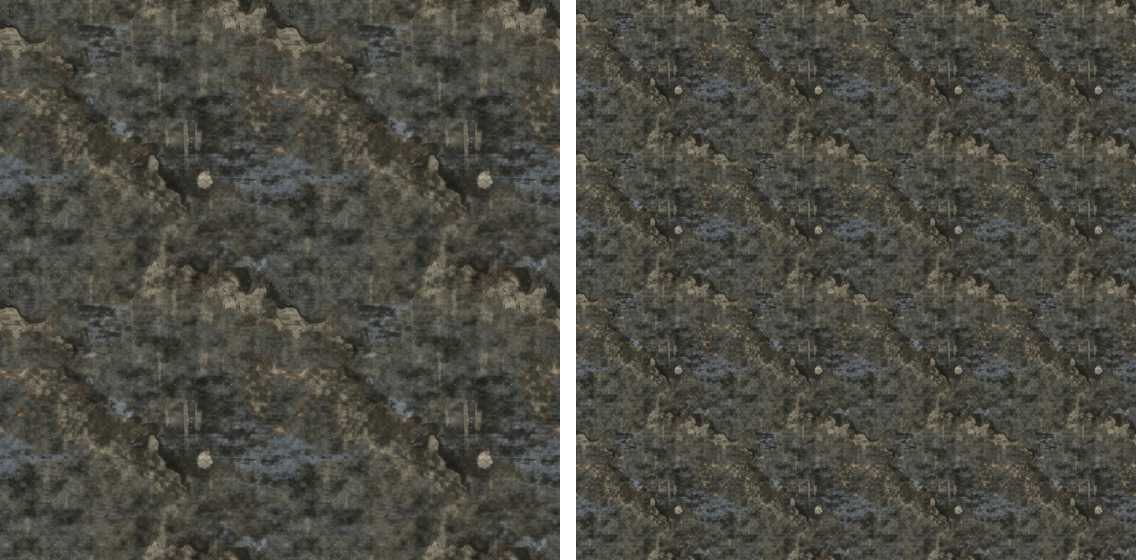
Left, the tile; right, the same tile 2 across and 2 down.
This texture is drawn by a WebGL 1 fragment shader. Its source:

```glsl
precision highp float;
uniform vec2 u_resolution;

#define REPEATS 2.0
#define WARP 0.26
#define GRAIN 0.13
#define SPECK_CELLS 84.0
#define SHADOW vec3(0.175, 0.175, 0.155)
#define STONE vec3(0.315, 0.315, 0.28)
#define UMBER vec3(0.35, 0.33, 0.27)
#define TAN vec3(0.49, 0.465, 0.395)
#define SLATE vec3(0.36, 0.385, 0.405)
#define RUST vec3(0.34, 0.24, 0.16)
#define CREAM vec3(0.70, 0.66, 0.58)

float hash(vec2 c) {
  return fract(sin(dot(c, vec2(127.1, 311.7))) * 43758.5453);
}

// Value noise that wraps over the unit tile
float noise(vec2 p, vec2 cells) {
  p *= cells;
  vec2 i = floor(p), f = fract(p);
  f = f * f * (3.0 - 2.0 * f);
  vec2 salt = cells * 1.7;
  vec2 a = mod(i, cells) + salt, b = mod(i + 1.0, cells) + salt;
  return mix(mix(hash(a), hash(vec2(b.x, a.y)), f.x),
             mix(hash(vec2(a.x, b.y)), hash(b), f.x), f.y);
}

float fbm(vec2 p, vec2 cells) {
  float sum = 0.0, amp = 0.516;
  for (int i = 0; i < 5; i++) {
    sum += amp * noise(p, cells);
    cells *= 2.0;
    amp *= 0.5;
  }
  return sum;
}

// Wrapped ellipse: 1 at the centre, 0 on the rim
float blot(vec2 p, vec2 centre, vec2 radii) {
  return 1.0 - length((fract(p - centre + 0.5) - 0.5) / radii);
}

// Sparse round dots, one at most per cell
float specks(vec2 p, float cells, float salt) {
  vec2 id = floor(p * cells) + salt;
  vec2 offset = 0.35 + 0.3 * vec2(hash(id + 3.1), hash(id + 7.7));
  float d = length(fract(p * cells) - offset);
  return step(0.92, hash(id)) * (1.0 - smoothstep(0.05, 0.34, d));
}

void main() {
  vec2 p = fract(gl_FragCoord.xy / u_resolution * REPEATS);
  vec2 warp = vec2(fbm(p, vec2(5.0)), fbm(p + 0.37, vec2(6.0))) - 0.5;
  vec2 w = p + WARP * warp;
  float cloud = fbm(w, vec2(4.0));
  float detail = fbm(p, vec2(18.0));
  float fine = fbm(p + 0.01 * warp, vec2(52.0));
  float brush = fbm(p, vec2(8.0, 36.0));
  float ragged = fbm(w, vec2(13.0));

  // Charcoal ground with cool brushing and brown washes
  float ground = 0.3 * cloud + 0.2 * detail + 0.2 * fine + 0.3 * brush;
  vec3 color = mix(SHADOW, STONE, smoothstep(0.32, 0.6, ground));
  color = mix(color, SLATE * 0.9, 0.35 * smoothstep(0.45, 0.65, brush));
  float wash = smoothstep(0.46, 0.64, fbm(w + 0.2, vec2(3.0, 4.0)));
  color = mix(color, UMBER, 0.8 * wash * smoothstep(0.2, 0.7, 0.5 * detail + 0.5 * ragged));

  // Vertical drips
  float run = noise(p + vec2(0.06, 0.03) * warp, vec2(54.0, 6.0));
  float wet = smoothstep(0.45, 0.7, noise(w + 0.6, vec2(4.0)));
  color = mix(color, TAN, 0.6 * wet * smoothstep(0.6, 0.78, run) * smoothstep(0.4, 0.58, detail));

  // Two half-drop diagonals of crust, shadow and slate
  float crust = blot(w, vec2(0.97, 0.6), vec2(0.08, 0.1));
  float hollow = -1.0, slate = -1.0, flake = -1.0;
  for (int k = 0; k < 2; k++) {
    float second = float(k);
    vec2 shift = vec2(0.5 * second);
    for (int j = 0; j < 7; j++) {
      float t = float(j) / 6.0;
      vec2 id = vec2(float(j) + 2.0, second + 5.0);
      vec2 jitter = vec2(hash(id), hash(id + 9.0)) - 0.5;
      vec2 centre = vec2(0.65, 0.05) + shift + vec2(0.47, -0.29) * t * (1.0 - 0.2 * second) + 0.09 * jitter;
      float size = 0.055 + 0.045 * hash(id + 4.0);
      crust = max(crust, blot(w, centre, vec2(size)));
      hollow = max(hollow, blot(w, centre + vec2(0.055, 0.015), vec2(size)));
    }
    slate = max(slate, blot(w, vec2(0.98 - 0.1 * second, 0.39) + shift, vec2(0.24, 0.1) * (1.0 - 0.4 * second)));
    flake = max(flake, blot(w, vec2(0.76, 0.1) + shift, vec2(0.024, 0.045)));
    flake = max(flake, blot(w, vec2(0.9, 0.075) + shift, vec2(0.07, 0.034)));
  }

  // Streaked slate bands
  float streak = 0.65 * fbm(p + 0.04 * warp, vec2(6.0, 48.0)) + 0.35 * fine;
  float band = smoothstep(0.0, 0.5, slate + 1.6 * (brush - 0.5));
  color = mix(color, mix(SHADOW, SLATE, smoothstep(0.4, 0.62, streak)), 0.8 * band);

  // Dark hollows, then mottled crust with rusty rims and cracks
  color = mix(color, SHADOW * 0.7, 0.75 * smoothstep(0.0, 0.45, hollow + 1.5 * (ragged - 0.5) + detail - 0.5));
  float edge = crust + 1.4 * (ragged - 0.5) + 1.1 * (detail - 0.5);
  float body = smoothstep(0.02, 0.2, edge);
  float mottle = 0.3 * detail + 0.3 * fine + 0.4 * fbm(w + 0.3, vec2(9.0));
  vec3 crustColor = mix(UMBER * 0.75, TAN, smoothstep(0.38, 0.62, mottle));
  color = mix(color, crustColor, 0.85 * body);
  float rim = smoothstep(0.0, 0.08, edge) * (1.0 - smoothstep(0.1, 0.25, edge));
  color = mix(color, RUST, 0.4 * rim * smoothstep(0.4, 0.6, cloud));
  float crack = 1.0 - smoothstep(0.0, 0.035, abs(fbm(w + 0.6, vec2(10.0)) - 0.5));
  color = mix(color, SHADOW, 0.55 * crack * body * smoothstep(0.35, 0.55, detail));

  // Blue flakes and pale chips
  float chipped = smoothstep(0.0, 0.4, flake + 2.0 * (detail - 0.5));
  color = mix(color, mix(SHADOW, SLATE * 1.12, smoothstep(0.35, 0.65, 0.5 * detail + 0.5 * fine)), 0.8 * chipped);
  float chip = blot(p + 0.08 * warp, vec2(0.73, 0.35), vec2(0.036, 0.04)) + 0.9 * (detail - 0.5);
  color = mix(color, CREAM * (0.75 + 0.5 * detail), smoothstep(0.0, 0.3, chip));
  float faint = blot(w, vec2(0.31, 0.745), vec2(0.05, 0.03)) + 1.5 * (detail - 0.5);
  color = mix(color, CREAM, 0.5 * smoothstep(0.0, 0.6, faint));

  // Pale specks, dark pits and fine grain
  color = mix(color, TAN, 0.6 * specks(p, SPECK_CELLS, 11.0) * (1.0 - 0.8 * wash));
  color = mix(color, SHADOW * 0.7, 0.4 * specks(p, SPECK_CELLS, 83.0));
  color *= 1.0 + GRAIN * (2.0 * noise(p, vec2(128.0)) - 1.0) + 0.5 * (fine - 0.5) + 0.35 * (detail - 0.5);
  gl_FragColor = vec4(color, 1.0);
}
```
